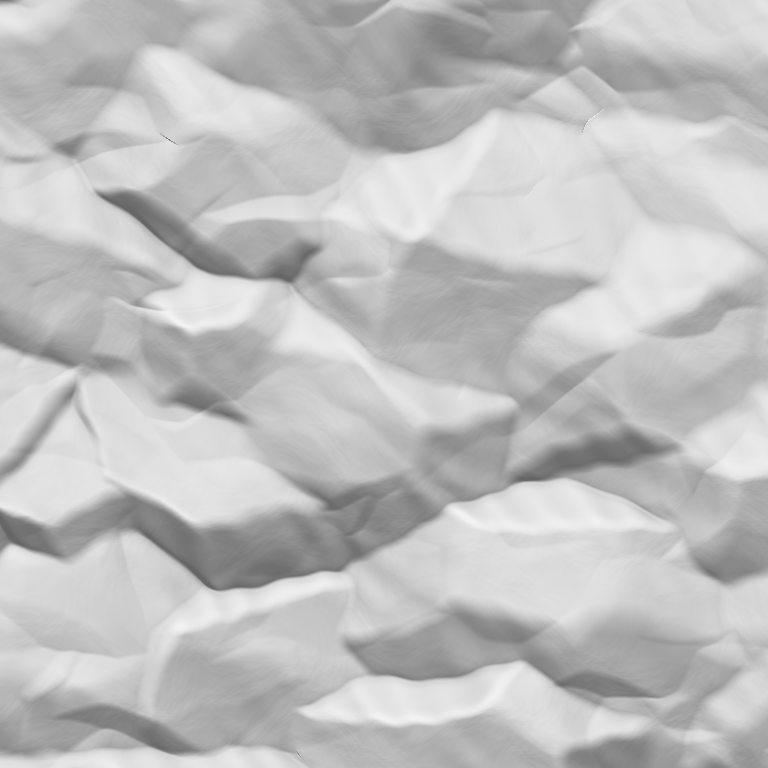
Give the GLSL for this texture map, as a WebGL 1 fragment shader.

```glsl
precision highp float;
// Pale, matte rock face lit from above. Each cell of a jittered grid holds a
// convex boulder cut from tilted planes; their union forms a height field,
// which is shaded by its slope and by how hollow or raised it is.
uniform vec2 u_resolution;

vec2 hash2(vec2 p) {
  vec3 q = fract(vec3(p.xyx) * vec3(0.1031, 0.1030, 0.0973));
  q += dot(q, q.yzx + 33.33);
  return fract((q.xx + q.yz) * q.zy);
}

float smoothMin(float a, float b, float k) {
  float t = max(k - abs(a - b), 0.0) / k;
  return min(a, b) - t * t * k * 0.25;
}

// One boulder: a tilted top trimmed by five sides of varied steepness.
float boulder(vec2 d, vec2 cell) {
  vec2 shape = hash2(cell + 17.3);
  vec2 tilt = hash2(cell + 51.7) - 0.5;
  float base = 0.38 * shape.x;
  float h = base + dot(tilt, d) * 0.75;
  float angle = 6.2832 * shape.y;
  vec2 side = vec2(cos(angle), sin(angle));
  for (int k = 0; k < 5; k++) {
    float fk = float(k);
    float t = fract(shape.x * 7.3 + fk * 0.618 + shape.y * fk * 3.1);
    float reach = 0.22 + 0.28 * fract(t * 5.7 + shape.y);
    float steep = 0.38 + 1.1 * t * t;
    h = smoothMin(h, base + steep * (reach - dot(side, d)), 0.05);
    side = mat2(0.309, 0.951, -0.951, 0.309) * side;
  }
  return h;
}

// Union of the boulders near p.
float boulders(vec2 p) {
  vec2 corner = floor(p - 0.5);
  float h = -2.0;
  for (int j = -1; j <= 2; j++) {
    for (int i = -1; i <= 2; i++) {
      vec2 cell = corner + vec2(float(i), float(j));
      vec2 d = p - cell - hash2(cell);
      if (dot(d, d) < 2.25) h = -smoothMin(-h, -boulder(d, cell), 0.03);
    }
  }
  return h;
}

// Large forms with wavering outlines, in canvas units.
float massif(vec2 p) {
  vec2 w = p + 0.014 * sin(p.yx * vec2(13.0, 11.0) + vec2(0.7, 2.1));
  w += 0.005 * sin(w.yx * vec2(37.0, 31.0) + w * 19.0);
  w += 0.0015 * sin(w.yx * vec2(97.0, 113.0) + w * 61.0);
  w.y += 0.12 * w.x;
  float swell = 0.012 * sin(w.x * 7.0 + 1.3) * sin(w.y * 9.0 + 0.4);
  return boulders(w * vec2(3.5, 4.7) + vec2(12.4, 31.8)) / 4.2 + swell;
}

// Fine roughness from warped, rotated sine layers.
float grit(vec2 p) {
  vec2 q = p * 40.0;
  float h = 0.0;
  float amp = 0.0005;
  for (int i = 0; i < 5; i++) {
    q = mat2(0.8, 0.6, -0.6, 0.8) * q + 0.7 * sin(q.yx * 0.6 + 1.7);
    h += amp * sin(q.x) * sin(q.y);
    q *= 1.9;
    amp *= 0.5;
  }
  return h;
}

// Full relief: large forms, patches of smaller chips, roughness.
float relief(vec2 p) {
  float patches = smoothstep(-0.4, 0.8, sin(p.x * 9.0 + 2.0 * sin(p.y * 6.0)) * sin(p.y * 11.0 + 1.0));
  vec2 q = p + 0.008 * sin(p.yx * 29.0 + 1.0);
  float chips = boulders(q * vec2(7.0, 9.5) + 63.5) / 8.5;
  return massif(p) + chips * (0.12 + 0.28 * patches) + grit(p);
}

void main() {
  vec2 p = gl_FragCoord.xy / u_resolution;

  // Slope and diffuse light from above.
  float e = 0.0016;
  float h = relief(p);
  vec2 slope = vec2(relief(p + vec2(e, 0.0)) - h, relief(p + vec2(0.0, e)) - h) / e;
  vec3 normal = normalize(vec3(-slope, 1.0));
  float light = max(dot(normal, vec3(-0.1, 0.65, 0.75)), 0.0);

  // Hollows darken and crests brighten.
  float r = 0.011;
  float around = massif(p + vec2(r, 0.0)) + massif(p - vec2(r, 0.0))
               + massif(p + vec2(0.0, r)) + massif(p - vec2(0.0, r));
  float hollow = clamp(around * 0.25 - massif(p), -0.005, 0.010);

  float shade = 0.44 + 0.47 * light - 13.0 * hollow;
  gl_FragColor = vec4(vec3(clamp(shade, 0.40, 0.95)), 1.0);
}
```
